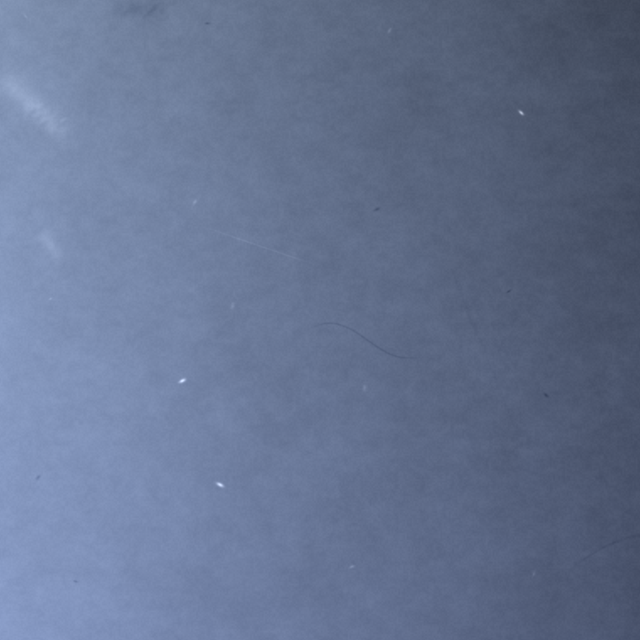
This texture is drawn by a WebGL 1 fragment shader. Its source:

```glsl
precision highp float;
uniform vec2 u_resolution;

float hash(vec2 p) {
  vec3 q = fract(vec3(p.xyx) * 0.1031);
  q += dot(q, q.yzx + 33.33);
  return fract((q.x + q.y) * q.z);
}

float noise(vec2 p) {
  vec2 cell = floor(p), f = fract(p);
  f = f * f * (3.0 - 2.0 * f);
  vec2 e = vec2(1.0, 0.0);
  return mix(mix(hash(cell), hash(cell + e), f.x),
             mix(hash(cell + e.yx), hash(cell + 1.0), f.x), f.y);
}

// Soft line from a to b that fades out at both ends
float stroke(vec2 p, vec2 a, vec2 b, float width) {
  vec2 ab = b - a;
  float along = dot(p - a, ab) / dot(ab, ab);
  float d = length(p - a - ab * clamp(along, 0.0, 1.0)) / width;
  float taper = smoothstep(-0.1, 0.25, along) * smoothstep(1.1, 0.75, along);
  return exp(-d * d) * taper;
}

// Small tilted grains of dust: a few bright, most faint, some dark
float dust(vec2 p) {
  float sum = 0.0;
  for (int i = 0; i < 18; i++) {
    float n = float(i);
    vec2 center = fract(vec2(0.285, 0.405) + n * vec2(0.7549, 0.5698));
    float angle = 6.2832 * hash(vec2(n, 7.0));
    vec2 axis = vec2(cos(angle), sin(angle));
    vec2 d = p - center;
    vec2 local = vec2(dot(d, axis), dot(d, vec2(-axis.y, axis.x)));
    local /= vec2(0.0052, 0.0026) * mix(0.6, 1.1, hash(vec2(n, 3.0)));
    float strength = mix(0.05, 0.13, hash(vec2(n, 11.0)));
    if (mod(n, 6.0) < 0.5) strength = 0.4;
    else if (mod(n, 3.0) > 1.5) strength = -0.09;
    sum += strength * exp(-dot(local, local));
  }
  return sum;
}

void main() {
  vec2 uv = gl_FragCoord.xy / u_resolution;

  // Light falling off to the right and towards the top, slightly mottled
  float light = 1.07 - 1.05 * uv.x - 0.15 * uv.y * uv.y;
  light += 0.05 * (noise(uv * 5.0 + 4.0) - 0.5);
  light += 0.06 * (noise(uv * 14.0 + 19.0) - 0.5);
  light += 0.06 * (noise(uv * 29.0 + 61.0) - 0.5);
  vec3 shadowSlate = vec3(0.28, 0.317, 0.403);
  vec3 paleBlue = vec3(0.515, 0.588, 0.733);
  vec3 color = mix(shadowSlate, paleBlue, light);
  color.b *= 1.025 - 0.05 * uv.y;

  // Fine, low contrast grain
  float grain = 0.022 * (noise(uv * 380.0) - 0.5)
              + 0.016 * (noise(uv * 150.0 + 31.0) - 0.5)
              + 0.018 * (noise(uv * vec2(50.0, 75.0) + 77.0) - 0.5);

  // Pale wiped smudges and a dark one at the top
  float streaks = mix(0.4, 1.0, noise(uv * mat2(40.0, 40.0, 110.0, -110.0)));
  float marks = 0.11 * streaks * stroke(uv, vec2(0.0, 0.885), vec2(0.105, 0.785), 0.016);
  marks += 0.08 * streaks * stroke(uv, vec2(0.065, 0.64), vec2(0.095, 0.59), 0.010);
  marks -= 0.07 * streaks * stroke(uv, vec2(0.17, 0.985), vec2(0.26, 0.985), 0.013);

  // Thin broken scratches
  float wear = mix(0.3, 1.0, noise(uv * 70.0 + 53.0));
  marks += 0.04 * wear * stroke(uv, vec2(0.32, 0.645), vec2(0.49, 0.587), 0.0016);
  marks -= 0.014 * wear * stroke(uv, vec2(0.70, 0.59), vec2(0.81, 0.32), 0.003);

  // Curved hairs
  float wave = 0.468 + 0.027 * cos((uv.x - 0.515) * 26.2);
  if (uv.x > 0.635) wave = 0.441;
  float slope = uv.x > 0.635 ? 0.0 : 0.707 * sin((uv.x - 0.515) * 26.2);
  float offset = (uv.y - wave) / sqrt(1.0 + slope * slope) / 0.0018;
  float span = smoothstep(0.46, 0.53, uv.x) * smoothstep(0.67, 0.62, uv.x);
  marks -= 0.042 * exp(-offset * offset) * span;
  vec2 bent = uv + vec2(0.0, 3.0 * (uv.x - 0.95) * (uv.x - 0.95));
  marks -= 0.035 * wear * stroke(bent, vec2(0.89, 0.12), vec2(1.03, 0.185), 0.0024);

  color += grain + marks + dust(uv);
  gl_FragColor = vec4(clamp(color, 0.0, 1.0), 1.0);
}
```
